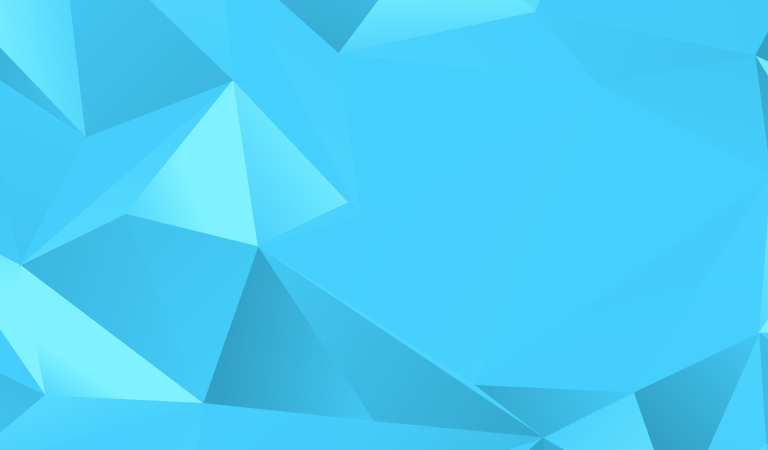
This background is drawn by a Shadertoy shader. Its source:

```glsl
#define CELL vec2(0.34, 0.27)      // mesh cell, in canvas heights
#define TILT -0.2                  // mesh rotation in radians
#define JITTER 0.92                // vertex scatter, in cells
#define CALM_CENTER vec2(1.12, 0.57)
#define CALM_RADIUS 0.27           // opening pushed into the mesh
#define CALM_CONTRAST 0.06         // facet contrast inside the opening
#define TONE_GAIN 1.5
#define TONE_BIAS 0.1              // positive favors light facets
#define SEED 5.0
#define BASE vec3(0.27, 0.81, 0.99)
#define SHADE vec3(0.21, 0.66, 0.81)
#define LIGHT vec3(0.50, 0.95, 1.0)

vec2 hash2(vec2 p) {
    p = vec2(dot(p, vec2(127.1, 311.7)), dot(p, vec2(269.5, 183.3)));
    return fract(sin(p + SEED) * 43758.5453);
}

float cross2(vec2 a, vec2 b) {
    return a.x * b.y - a.y * b.x;
}

mat2 meshRotation() {
    float c = cos(TILT), s = sin(TILT);
    return mat2(c, s, -s, c);
}

// Scattered mesh vertex, pushed away from the calm center
vec2 meshVertex(vec2 id) {
    vec2 v = meshRotation() * ((id + JITTER * (hash2(id) - 0.5)) * CELL);
    vec2 d = v - CALM_CENTER;
    float r = max(length(d), 0.001);
    return CALM_CENTER + d / r * sqrt(r * r + CALM_RADIUS * CALM_RADIUS);
}

// Signed distance to the nearest side, positive inside
float triangleInside(vec2 p, vec2 a, vec2 b, vec2 c) {
    float winding = sign(cross2(b - a, c - a));
    float ab = cross2(normalize(b - a), p - a);
    float bc = cross2(normalize(c - b), p - b);
    float ca = cross2(normalize(a - c), p - c);
    return min(min(ab * winding, bc * winding), ca * winding);
}

// Negative tones shade the base, positive tones light it
vec3 toneColor(float tone) {
    return tone < 0.0 ? mix(BASE, SHADE, min(-tone, 1.2))
                      : mix(BASE, LIGHT, min(tone, 1.0));
}

// Linear fade across one facet
vec3 facetColor(vec2 p, vec2 a, vec2 b, vec2 c, vec2 key) {
    vec2 rnd = hash2(key + 41.3);
    float angle = 6.2832 * rnd.y;
    vec2 dir = vec2(cos(angle), sin(angle));
    vec3 ends = vec3(dot(a, dir), dot(b, dir), dot(c, dir));
    float low = min(ends.x, min(ends.y, ends.z));
    float high = max(ends.x, max(ends.y, ends.z));
    float along = clamp((dot(p, dir) - low) / max(high - low, 0.001), 0.0, 1.0);

    vec2 offset = ((a + b + c) / 3.0 - CALM_CENTER) * vec2(0.8, 1.0);
    float contrast = mix(CALM_CONTRAST, 1.0, smoothstep(0.22, 0.4, length(offset)));
    float level = 2.0 * rnd.x - 1.0 + TONE_BIAS;
    float tone = TONE_GAIN * sign(level) * pow(abs(level), 1.4);
    return toneColor(tone * contrast * mix(0.15, 1.2, along));
}

void paintFacet(inout vec3 color, vec2 p, vec2 a, vec2 b, vec2 c, vec2 key) {
    float coverage = clamp(1.0 + triangleInside(p, a, b, c) * iResolution.y, 0.0, 1.0);
    if (coverage > 0.0) color = mix(color, facetColor(p, a, b, c, key), coverage);
}

void mainImage(out vec4 fragColor, in vec2 fragCoord) {
    vec2 p = fragCoord / iResolution.y;
    vec2 home = floor((p * meshRotation()) / CELL);
    vec3 color = BASE;

    // Nearby cells, each split along a random diagonal
    for (int j = -2; j <= 2; j++) {
        for (int i = -2; i <= 2; i++) {
            vec2 id = home + vec2(i, j);
            vec2 a = meshVertex(id);
            vec2 b = meshVertex(id + vec2(1.0, 0.0));
            vec2 c = meshVertex(id + vec2(1.0, 1.0));
            vec2 d = meshVertex(id + vec2(0.0, 1.0));
            vec2 key = id * 2.0;
            if (hash2(id + 7.7).x > 0.5) {
                paintFacet(color, p, a, b, c, key);
                paintFacet(color, p, a, c, d, key + 1.0);
            } else {
                paintFacet(color, p, a, b, d, key);
                paintFacet(color, p, b, c, d, key + 1.0);
            }
        }
    }
    fragColor = vec4(color, 1.0);
}
```
